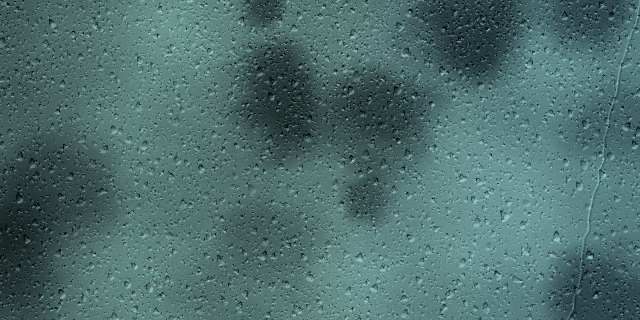
This texture is drawn by a Shadertoy shader. Its source:

```glsl
// Rain drops and a thin rivulet on a window before dark teal storm clouds.

const vec3 SHADOW_TEAL = vec3(0.12, 0.18, 0.18);
const vec3 LIGHT_TEAL = vec3(0.42, 0.58, 0.56);
const vec3 BLUE_TINT = vec3(-0.015, 0.0, 0.025);
const float SKY_TONE = 0.73;
const float CLOUD_CONTRAST = 0.75;
const int DROP_LAYERS = 7;
const float COARSE_CELLS = 17.0;
const float FINE_CELLS = 62.0;
const float GLINT = 0.62;
const float DROP_SHADOW = 0.75;
const float GRAIN = 0.07;

// Cloud masses: centre, radius, darkness
const int CLOUD_COUNT = 11;
const vec4 CLOUDS[CLOUD_COUNT] = vec4[CLOUD_COUNT](
    vec4(0.89, 0.69, 0.19, 0.95), vec4(1.21, 0.62, 0.18, 0.85),
    vec4(1.11, 0.42, 0.09, 0.70), vec4(1.48, 0.91, 0.19, 0.95),
    vec4(0.81, 1.02, 0.10, 0.80), vec4(0.17, 0.38, 0.22, 0.60),
    vec4(0.02, 0.13, 0.24, 0.65), vec4(0.83, 0.23, 0.17, 0.38),
    vec4(1.89, 0.04, 0.19, 0.80), vec4(1.82, 1.02, 0.18, 0.75),
    vec4(1.95, 0.60, 0.18, 0.42));

// Pale openings: centre, radius
const vec3 OPENINGS[4] = vec3[4](
    vec3(0.58, 0.94, 0.20), vec3(1.72, 0.82, 0.18),
    vec3(1.55, 0.34, 0.28), vec3(1.10, 0.12, 0.28));

float hash(vec2 p) {
    vec3 v = fract(vec3(p.xyx) * 0.1031);
    v += dot(v, v.yzx + 33.33);
    return fract((v.x + v.y) * v.z);
}

float noise(vec2 p) {
    vec2 i = floor(p), f = fract(p);
    f = f * f * (3.0 - 2.0 * f);
    return mix(mix(hash(i), hash(i + vec2(1, 0)), f.x),
               mix(hash(i + vec2(0, 1)), hash(i + vec2(1, 1)), f.x), f.y);
}

float fbm(vec2 p) {
    float sum = 0.0, amp = 0.5;
    for (int i = 0; i < 5; i++) {
        sum += amp * noise(p);
        p = mat2(1.6, 1.2, -1.2, 1.6) * p + 7.3;
        amp *= 0.5;
    }
    return sum;
}

mat2 rotation(float a) {
    return mat2(cos(a), sin(a), -sin(a), cos(a));
}

// Returns the darkness of the storm clouds, 0 to 1
float cloudCover(vec2 p) {
    vec2 warped = p + 0.20 * (vec2(fbm(p * 5.0 + 11.0), fbm(p * 5.0 + 37.0)) - 0.48);
    float clear = 1.0;
    for (int i = 0; i < CLOUD_COUNT; i++) {
        vec4 c = CLOUDS[i];
        float d = length(warped - c.xy) / c.z;
        clear *= 1.0 - c.w * (1.0 - smoothstep(0.35, 1.25, d));
    }
    return 1.0 - clear;
}

float skyTone(vec2 p, float cover) {
    float tone = SKY_TONE + 0.5 * (fbm(p * vec2(2.6, 3.4) + 4.0) - 0.48);
    for (int i = 0; i < 4; i++) {
        vec2 o = (p - OPENINGS[i].xy) / OPENINGS[i].z;
        tone += 0.24 * exp(-1.5 * dot(o, o));
    }
    tone -= 0.30 * (1.0 - smoothstep(0.0, 0.45, p.x));
    return tone - CLOUD_CONTRAST * cover * (0.55 + 0.45 * tone);
}

// Tone change from one layer of drops, at most one per cell
float dropLayer(vec2 p, float cells, float seed, float cover, float pixel) {
    mat2 turn = rotation(0.4 + seed * 0.83);
    vec2 grid = turn * p * cells;
    vec2 id = floor(grid), key = id + 71.0 * seed + 300.0;
    vec2 home = transpose(turn) * (id + 0.5) / cells;
    float chance = 0.20 + 0.45 * noise(home * 4.0 + seed) + 0.2 * smoothstep(0.4, 1.0, home.y);
    if (hash(key) > chance) return 0.0;

    vec2 centre = 0.3 + 0.4 * vec2(hash(key + 13.7), hash(key + 29.1));
    float radius = mix(0.10, 0.21, hash(key + 41.3));
    vec2 q = transpose(turn) * (grid - id - centre) / radius;
    q = rotation(1.5 * (hash(key + 57.9) - 0.5)) * q;
    q.y /= mix(0.9, 1.5, hash(key + 63.1));
    q.x *= 1.15 + 0.35 * q.y;
    q.y += 0.45 * hash(key + 77.7) * q.x * q.x;

    float r = length(q);
    float soft = min(0.6 * pixel * cells / radius, 0.5);
    float body = 1.0 - smoothstep(1.0 - soft, 1.0 + soft, r);
    float shade = smoothstep(0.3, 0.85, r) * smoothstep(-0.15, 0.6, q.y);
    float glint = smoothstep(0.0, 0.7, 0.3 * q.x - q.y);
    float strength = mix(0.45, 1.1, hash(key + 91.5));
    return body * strength * (glint * (GLINT + 0.2 * cover) - shade * DROP_SHADOW - 0.07);
}

// Bright wandering trail with a dark side
float rivulet(vec2 p, float pixel) {
    float path = 1.765 + 0.20 * p.y + 0.025 * smoothstep(0.4, 0.8, p.y)
               + 0.035 * (noise(vec2(p.y * 9.0, 2.0)) - 0.5)
               + 0.014 * (noise(vec2(p.y * 28.0, 8.0)) - 0.5);
    float x = p.x - path, width = max(0.0026, 0.6 * pixel);
    float bright = exp(-x * x / (width * width));
    float side = (x - 2.0 * width) / (1.3 * width);
    return (0.28 + 0.25 * noise(p * 25.0)) * bright - 0.25 * exp(-side * side);
}

void mainImage(out vec4 fragColor, in vec2 fragCoord) {
    vec2 p = fragCoord / iResolution.y;
    p.x *= 2.0 * iResolution.y / iResolution.x;
    float pixel = 1.0 / iResolution.y;

    float cover = cloudCover(p);
    float tone = skyTone(p, cover);
    for (int i = 0; i < DROP_LAYERS; i++) {
        float level = float(i) / float(DROP_LAYERS - 1);
        tone += dropLayer(p, mix(COARSE_CELLS, FINE_CELLS, level), float(i), cover, pixel);
    }
    tone += rivulet(p, pixel);
    tone += GRAIN * (noise(p * vec2(230.0, 150.0)) - 0.5);

    vec3 color = mix(SHADOW_TEAL, LIGHT_TEAL, clamp(tone, -0.3, 1.5));
    color += BLUE_TINT * smoothstep(0.9, 1.9, p.x);
    fragColor = vec4(clamp(color, 0.0, 1.0), 1.0);
}
```
